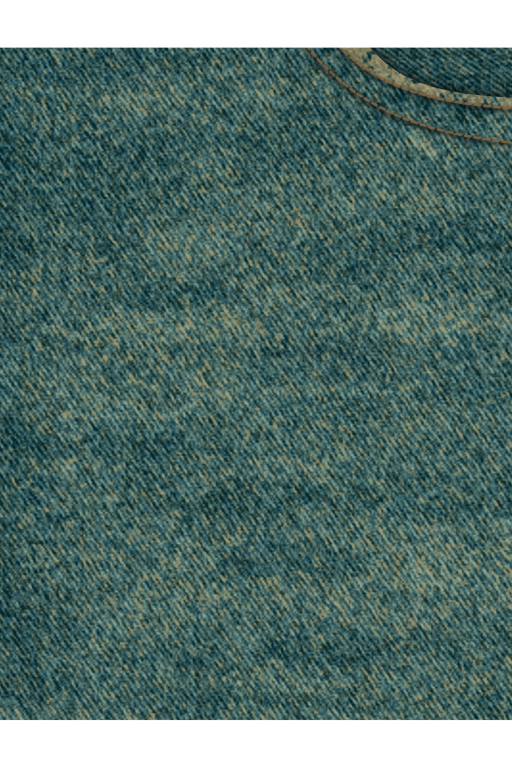
Write a Shadertoy shader that draws this texture.

```glsl
const vec3 DEEP_TEAL = vec3(0.07, 0.20, 0.205);
const vec3 MID_TEAL = vec3(0.245, 0.38, 0.37);
const vec3 PALE_SAGE = vec3(0.46, 0.56, 0.50);
const vec3 WORN_TAN = vec3(0.64, 0.58, 0.42);
const vec3 RUST_THREAD = vec3(0.52, 0.39, 0.24);
const float CLOTH_TOP = 0.938;
const float CLOTH_BOTTOM = 0.0625;

float hash(vec2 p) {
    vec3 q = fract(p.xyx * 0.1031);
    q += dot(q, q.yzx + 33.33);
    return fract((q.x + q.y) * q.z);
}

float noise(vec2 p) {
    vec2 i = floor(p), f = fract(p);
    f = f * f * (3.0 - 2.0 * f);
    float low = mix(hash(i), hash(i + vec2(1, 0)), f.x);
    float high = mix(hash(i + vec2(0, 1)), hash(i + vec2(1, 1)), f.x);
    return mix(low, high, f.y);
}

float fbm(vec2 p) {
    float sum = 0.0, gain = 0.5;
    for (int i = 0; i < 4; i++) {
        sum += gain * noise(p);
        p = p * 2.03 + 17.3;
        gain *= 0.5;
    }
    return sum / 0.9375;
}

// Soft fading: cloudy patches, level streaks and a dark left fold
float wearAt(vec2 p) {
    float clouds = fbm(p * 7.0 + 4.0) - 0.5;
    float streaks = fbm(vec2(p.x * 5.0, p.y * 26.0) + 31.0) - 0.5;
    vec2 c = (p - vec2(0.32, 0.48)) / vec2(0.26, 0.40);
    float fold = smoothstep(0.09, 0.0, p.x) * smoothstep(0.4, 0.1, abs(p.y - 0.58));
    return 0.40 * clouds + 0.48 * streaks + 0.12 * exp(-dot(c, c)) - 0.16 * fold;
}

// Coordinates along and across a direction
vec2 align(vec2 p, vec2 along) {
    return vec2(dot(p, along), dot(p, vec2(-along.y, along.x)));
}

// Twill ribs falling to the right, broken by short steeper threads
vec3 denim(vec2 p, vec2 ribAxis, vec2 threadAxis, float pitch, float wear) {
    vec2 bend = 0.0025 * vec2(noise(p * 40.0), noise(p * 40.0 + 80.0));
    vec2 rib = align(p + bend, ribAxis) / pitch;
    vec2 yarn = align(p + bend, threadAxis) / pitch;
    float ridge = cos(6.28318 * rib.y);
    float thread = noise(yarn * vec2(0.95, 1.7) + 200.0) - 0.5;
    float grain = noise(p * 400.0 + 50.0) - 0.5;
    float tone = 0.44 + 0.21 * ridge + 0.66 * thread + 0.60 * grain + wear;
    tone = clamp(tone, -0.12, 1.2);

    vec3 color = mix(DEEP_TEAL, MID_TEAL, min(tone * 2.0, 1.0));
    color = mix(color, PALE_SAGE, max(tone * 2.0 - 1.0, 0.0));

    // Yellowed flecks the size of single threads
    float stain = noise(yarn * vec2(0.95, 1.4) + 90.0);
    color += vec3(0.08, 0.01, -0.06) * (stain - 0.5 + 0.5 * wear);
    float fleck = smoothstep(0.70, 0.95, stain + 0.6 * wear + 0.10 * ridge);
    return mix(color, WORN_TAN, 0.45 * fleck * smoothstep(0.2, 0.8, tone));
}

// Signed distance to a curve that drops from the top edge and levels out
float curveDistance(vec2 p, float start, float drop, float reach) {
    float decay = exp((start - p.x) / reach);
    float slope = drop / reach * decay;
    return (p.y - CLOTH_TOP + drop * (1.0 - decay)) * inversesqrt(1.0 + slope * slope);
}

float segmentDistance(vec2 p, vec2 a, vec2 b) {
    vec2 ab = b - a;
    return length(p - a - ab * clamp(dot(p - a, ab) / dot(ab, ab), 0.0, 1.0));
}

vec3 sewSeam(vec3 color, vec2 p, float d, float aa) {
    float shade = exp(-pow((d + 0.003) / 0.0045, 2.0));
    color *= 1.0 - 0.38 * shade;
    float phase = fract((p.x - 0.65 * p.y) / 0.0135);
    float dash = smoothstep(0.46, 0.32, abs(phase - 0.5));
    float line = smoothstep(0.0017 + aa, 0.0017 - aa, abs(d));
    return mix(color, RUST_THREAD, line * (0.1 + 0.75 * dash));
}

void mainImage(out vec4 fragColor, in vec2 fragCoord) {
    vec2 p = fragCoord / iResolution.y;
    float aa = 0.7 / iResolution.y;
    float wear = wearAt(p);

    float opening = curveDistance(p, 0.482, 0.068, 0.0586);
    float innerSeam = curveDistance(p, 0.443, 0.085, 0.085);
    float outerSeam = curveDistance(p, 0.401, 0.136, 0.111);

    // Main cloth with a frayed scuff below the pocket
    float scuff = segmentDistance(p, vec2(0.533, 0.825), vec2(0.580, 0.787));
    float fray = smoothstep(0.012, 0.0, scuff) * noise(p * 130.0);
    float hem = smoothstep(-aa, aa, outerSeam);
    float pucker = noise(p * vec2(75.0, 50.0)) - 0.6;
    float fade = wear + 0.5 * fray + 0.45 * hem * pucker;
    vec3 color = denim(p, vec2(0.574, -0.819), vec2(0.454, -0.891), 0.0068, fade);

    // Pale worn rim and double seam
    float rim = smoothstep(-0.004, 0.003, innerSeam) * smoothstep(0.1, 0.5, noise(p * 160.0));
    color = mix(color, WORN_TAN * (0.8 + 0.4 * noise(p * 330.0)), 0.75 * rim);
    color = sewSeam(color, p, innerSeam, aa);
    color = sewSeam(color, p, outerSeam, aa);

    // Shaded lining inside the pocket
    vec3 lining = denim(p + 3.0, vec2(0.82, -0.572), vec2(0.82, -0.572), 0.0062, -0.12);
    lining *= mix(0.55, 0.95, smoothstep(0.0, 0.014, opening));
    color = mix(color, lining, smoothstep(-aa, aa, opening));

    // White margins
    float cloth = smoothstep(CLOTH_BOTTOM - aa, CLOTH_BOTTOM + aa, p.y)
                * smoothstep(CLOTH_TOP + aa, CLOTH_TOP - aa, p.y);
    fragColor = vec4(mix(vec3(1.0), clamp(color, 0.0, 1.0), cloth), 1.0);
}
```
